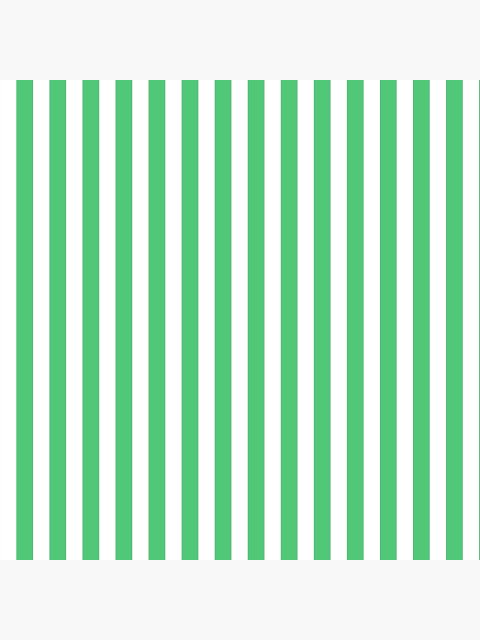
This pattern is drawn by a WebGL 1 fragment shader. Its source:

```glsl
precision highp float;

uniform vec2 u_resolution;

// Antialiased coverage of a shape from its signed distance (negative inside)
float coverage(float dist, float pixel) {
    return clamp(0.5 - dist / pixel, 0.0, 1.0);
}

// Signed distance to vertical bars, in canvas widths
float stripeDistance(float x) {
    float period = 0.06886;
    float offset = fract((x - 0.0515) / period + 0.5) - 0.5;
    return abs(offset) * period - 0.0174;
}

void main() {
    float pixel = 1.0 / u_resolution.x;
    vec2 centered = (gl_FragCoord.xy - 0.5 * u_resolution) * pixel;

    // Green bars with a thin, slightly darker rim
    float bar = stripeDistance(centered.x + 0.5);
    float core = coverage(bar + 0.0018, pixel);
    vec3 green = mix(vec3(0.30, 0.70, 0.445), vec3(0.318, 0.784, 0.471), core);
    vec3 cloth = mix(vec3(1.0), green, coverage(bar, pixel));

    // Square striped panel between pale bands above and below
    float panel = coverage(abs(centered.y) - 0.5, pixel);
    gl_FragColor = vec4(mix(vec3(0.973), cloth, panel), 1.0);
}
```
